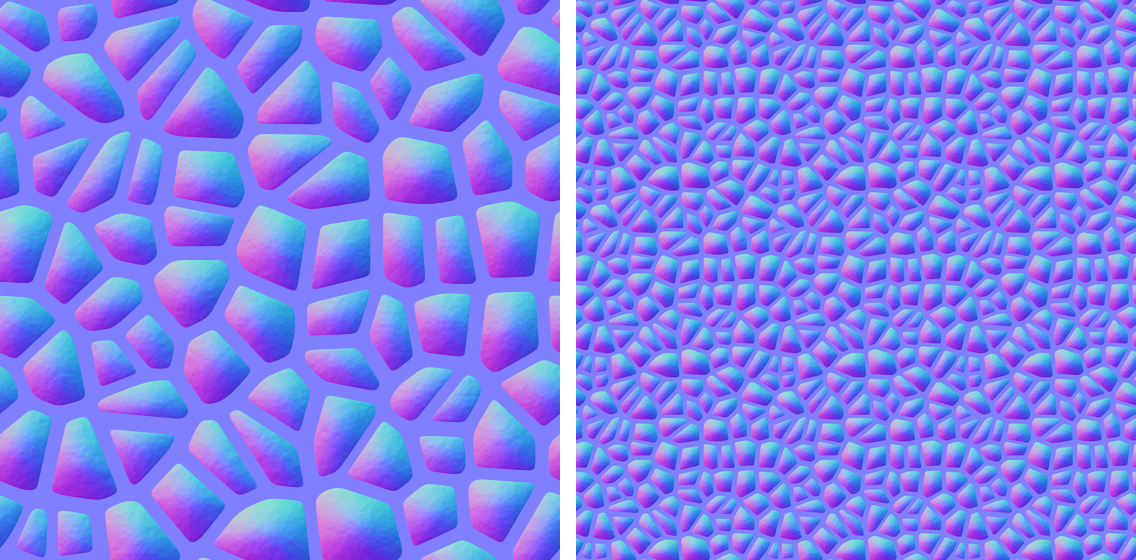
Left, the tile; right, the same tile 3 across and 3 down.
Write a Shadertoy shader that draws this texture map.

```glsl
// Tangent-space normal map of domed paving stones set in flat mortar.
// Stones are wrapped Voronoi cells; a soft minimum over their cell walls rounds
// the corners and domes the tops, and wrapping noise roughens the surface.

const vec2 GRID = vec2(9.0, 8.0);      // stones across and up
const float JITTER = 0.94;             // irregularity of the layout
const float GAP_MIN = 0.006;           // mortar half width, canvas units
const float GAP_MAX = 0.015;
const float CORNER_SOFTNESS = 0.004;
const float DOME_SOFTNESS = 0.029;
const float DOME_STEEPNESS = 1.35;
const float RIM_STEEPNESS = 0.35;
const float RIM_WIDTH = 0.006;

vec2 hash2(vec2 p) {
    vec3 q = fract(p.xyx * vec3(0.1031, 0.1030, 0.0973));
    q += dot(q, q.yzx + 33.33);
    return fract((q.xx + q.yz) * q.zy);
}

// Centre of a stone in canvas units; the random offset wraps with the grid
vec2 stoneCentre(vec2 cell) {
    vec2 offset = hash2(mod(cell, GRID) + 5.0) - 0.5;
    return (cell + 0.5 + JITTER * offset) / GRID;
}

// Grid cell of the stone nearest to uv
vec2 nearestStone(vec2 uv) {
    vec2 home = floor(uv * GRID);
    vec2 nearest = home;
    float best = 10.0;
    for (int y = -2; y <= 2; y++)
    for (int x = -2; x <= 2; x++) {
        vec2 cell = home + vec2(x, y);
        vec2 d = stoneCentre(cell) - uv;
        if (dot(d, d) < best) {
            best = dot(d, d);
            nearest = cell;
        }
    }
    return nearest;
}

// Soft depth inside a stone; outputs outward slopes of its rim and its dome
float stoneShape(vec2 uv, vec2 cell, out vec2 rimSlope, out vec2 domeSlope) {
    vec2 centre = stoneCentre(cell);
    vec3 rim = vec3(0.0);
    vec3 dome = vec3(0.0);
    for (int y = -2; y <= 2; y++)
    for (int x = -2; x <= 2; x++) {
        if (x == 0 && y == 0) continue;
        vec2 other = cell + vec2(x, y);
        vec2 otherCentre = stoneCentre(other);
        vec2 outward = normalize(otherCentre - centre);
        float pick = hash2(mod(cell, GRID) + 17.0 * mod(other, GRID)).x;
        float wall = dot(0.5 * (centre + otherCentre) - uv, outward)
                   - mix(GAP_MIN, GAP_MAX, pick);
        rim += vec3(outward, 1.0) * exp(-wall / CORNER_SOFTNESS);
        dome += vec3(outward, 1.0) * exp(-wall / DOME_SOFTNESS);
    }
    rimSlope = rim.xy / rim.z;
    domeSlope = dome.xy / dome.z;
    return -CORNER_SOFTNESS * log(rim.z);
}

// Gradient of value noise that wraps after a whole number of cells
vec2 noiseSlope(vec2 uv, float period) {
    vec2 p = uv * period;
    vec2 i = floor(p);
    vec2 f = p - i;
    vec2 s = f * f * (3.0 - 2.0 * f);
    vec2 ds = 6.0 * f * (1.0 - f);
    float a = hash2(mod(i, period) + period).x;
    float b = hash2(mod(i + vec2(1, 0), period) + period).x;
    float c = hash2(mod(i + vec2(0, 1), period) + period).x;
    float d = hash2(mod(i + vec2(1, 1), period) + period).x;
    return ds * vec2(mix(b - a, d - c, s.y), mix(c - a, d - b, s.x));
}

// Stone grain from coarse lumps to fine grit
vec2 grainSlope(vec2 uv) {
    return 0.07 * noiseSlope(uv, 37.0)
         + 0.08 * noiseSlope(uv, 83.0)
         + 0.11 * noiseSlope(uv, 171.0);
}

// Pack a slope as a colour, with red rising toward the left
vec3 encodeNormal(vec2 slope) {
    vec3 normal = normalize(vec3(-slope.x, slope.y, 1.0));
    return 0.5 + 0.5 * normal;
}

void mainImage(out vec4 fragColor, in vec2 fragCoord) {
    vec2 uv = fragCoord / iResolution.xy;

    vec2 rimSlope, domeSlope;
    float depth = stoneShape(uv, nearestStone(uv), rimSlope, domeSlope);

    // Smooth outline and narrow bevel
    float edge = max(0.0025, 1.5 / iResolution.y);
    float inside = smoothstep(0.0, edge, depth);
    float bevel = 1.0 - smoothstep(0.0, RIM_WIDTH, depth);

    vec2 slope = DOME_STEEPNESS * domeSlope
               + RIM_STEEPNESS * bevel * rimSlope
               + grainSlope(uv);
    fragColor = vec4(encodeNormal(slope * inside), 1.0);
}
```
